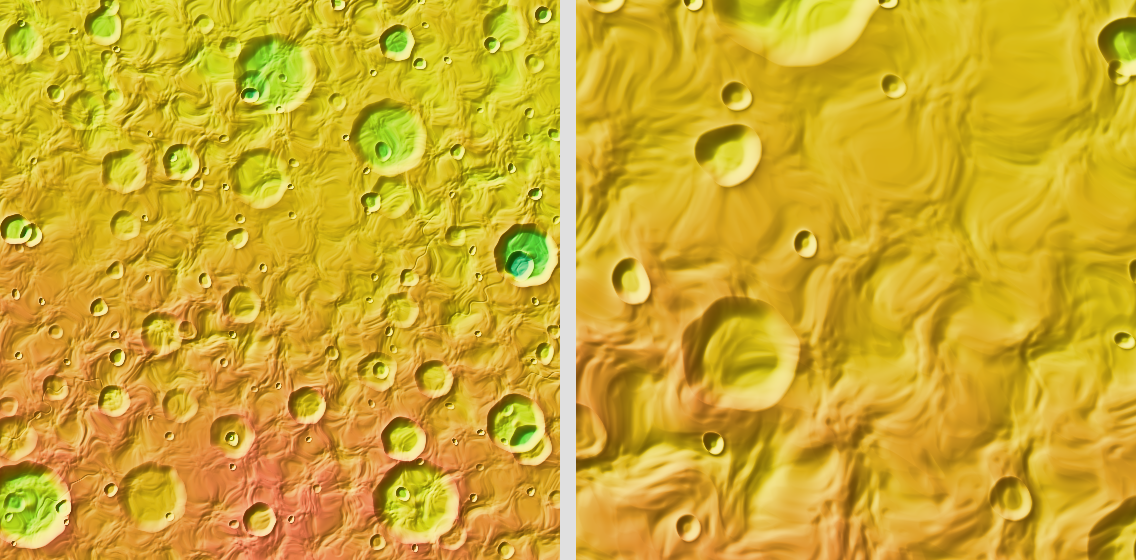
Left, the full canvas; right, a detail of the centre.
A Shadertoy shader for this texture:

```glsl
// Coloured elevation map of a cratered planet, shaded by light from the upper left.
// A height field sums hashed craters, rough gradient noise and thin valleys;
// height picks the colour from a ramp, slope gives the light and the shadow.

vec3 hash3(vec2 cell, int seed) {
    uvec3 v = uvec3(ivec3(ivec2(cell), seed)) * 1664525u + 1013904223u;
    v.x += v.y * v.z; v.y += v.z * v.x; v.z += v.x * v.y;
    v ^= v >> 16u;
    v.x += v.y * v.z; v.y += v.z * v.x; v.z += v.x * v.y;
    return vec3(v >> 8u) / float(1 << 24);
}

float cornerSlope(vec2 cell, vec2 offset) {
    return dot(hash3(cell, 77).xy * 2.0 - 1.0, offset);
}

// Gradient noise, centred on zero
float noise(vec2 p) {
    vec2 i = floor(p), f = p - i;
    vec2 u = f * f * f * (f * (f * 6.0 - 15.0) + 10.0);
    vec2 e = vec2(1, 0);
    return mix(mix(cornerSlope(i, f), cornerSlope(i + e, f - e), u.x),
               mix(cornerSlope(i + e.yx, f - e.yx), cornerSlope(i + 1.0, f - 1.0), u.x), u.y);
}

// Flat floor, steep wall, sharp rim; d is the distance in crater radii
float craterProfile(float d, float floorEdge) {
    float bowl = smoothstep(floorEdge, 1.0, d) - 1.0;
    return bowl + 0.2 * exp(-6.0 * abs(d - 1.0));
}

// Four sizes of crater, each scattered over its own grid
float craters(vec2 p) {
    float height = 0.0, cells = 5.0;
    for (int layer = 0; layer < 4; layer++) {
        float level = float(layer);
        float shrink = 1.0 - 0.2 * level;
        vec2 q = p * cells;
        for (int k = 0; k < 9; k++) {
            vec2 cell = floor(q) + vec2(k % 3, k / 3) - 1.0;
            vec3 place = hash3(cell, 11 + layer);
            if (place.z > 0.46 - 0.09 * level) continue;
            vec3 kind = hash3(cell, 31 + layer);
            float radius = shrink * mix(0.24, 0.42, kind.x);
            float d = length(q - cell - mix(vec2(0.2), vec2(0.8), place.xy)) / radius;
            float depth = shrink * mix(0.12, 0.52, kind.y * kind.y);
            height += depth * craterProfile(d, 0.68 - 0.12 * level);
            // Central peak in the large fresh craters
            if (layer == 0 && kind.y > 0.7) height += 0.3 * depth * exp(-60.0 * d * d);
        }
        cells *= 1.6;
    }
    return height;
}

// Lumpy ground, rougher in some districts than in others
float roughGround(vec2 p) {
    float sum = 0.0, amplitude = 0.5;
    vec2 q = p * 14.0 + 0.5 * vec2(noise(p * 20.0), noise(p * 20.0 + 7.3));
    for (int octave = 0; octave < 4; octave++) {
        float n = noise(q);
        sum += amplitude * (n - 0.5 * abs(n) + 0.1);
        q = mat2(1.6, 1.2, -1.2, 1.6) * q + 3.7;
        amplitude *= 0.5;
    }
    return sum * clamp(0.34 + 0.5 * noise(p * 4.0 + 2.1), 0.14, 0.55);
}

float relief(vec2 p) {
    vec2 wobble = vec2(noise(p * 38.0), noise(p * 38.0 + 9.4));
    float course = abs(noise(p * 5.0 + 0.25 * wobble + 4.6));
    float valley = smoothstep(0.03, 0.0, course) * smoothstep(0.0, 0.2, noise(p * 3.0 + 8.2));
    return craters(p + 0.007 * wobble) + roughGround(p) - 0.016 * valley;
}

// Broad tilt from the high south to the low north, with a southern ridge
float region(vec2 p) {
    float north = smoothstep(0.08, 0.95, p.y + 0.25 * (p.x - 0.5));
    float ridge = exp(-pow((p.x - 0.52 + 0.15 * noise(p * 4.0)) / 0.09, 2.0));
    return mix(0.85, 0.54, north) + 0.13 * noise(p * 3.0 + 5.5)
         + 0.11 * ridge * smoothstep(0.5, 0.1, p.y);
}

vec3 elevationColour(float height) {
    vec3 ramp[7] = vec3[7](
        vec3(0.15, 0.74, 0.42), vec3(0.36, 0.84, 0.20), vec3(0.66, 0.85, 0.11),
        vec3(0.84, 0.83, 0.08), vec3(0.85, 0.71, 0.07), vec3(0.87, 0.59, 0.16),
        vec3(0.92, 0.47, 0.30));
    float x = clamp(height, 0.0, 0.999) * 6.0;
    int step0 = int(x);
    return mix(ramp[step0], ramp[step0 + 1], fract(x));
}

void mainImage(out vec4 fragColor, in vec2 fragCoord) {
    vec2 p = fragCoord / iResolution.y;

    // Slope by finite differences
    float reach = 0.0016;
    float height = relief(p);
    vec2 slope = vec2(relief(p + vec2(reach, 0)), relief(p + vec2(0, reach))) - height;
    float facing = 0.07 * dot(slope / reach, vec2(0.75, -0.66));

    // Cream light on facing slopes, brown shade on the others
    vec3 colour = elevationColour(region(p) + height);
    float light = 1.0 - exp(-1.5 * max(facing, 0.0));
    float shade = 1.0 - exp(-1.6 * max(-facing, 0.0));
    colour = mix(colour, vec3(1.0, 0.97, 0.76), 0.85 * light);
    colour *= 1.0 - shade * vec3(0.56, 0.6, 0.95);
    fragColor = vec4(colour, 1.0);
}
```
